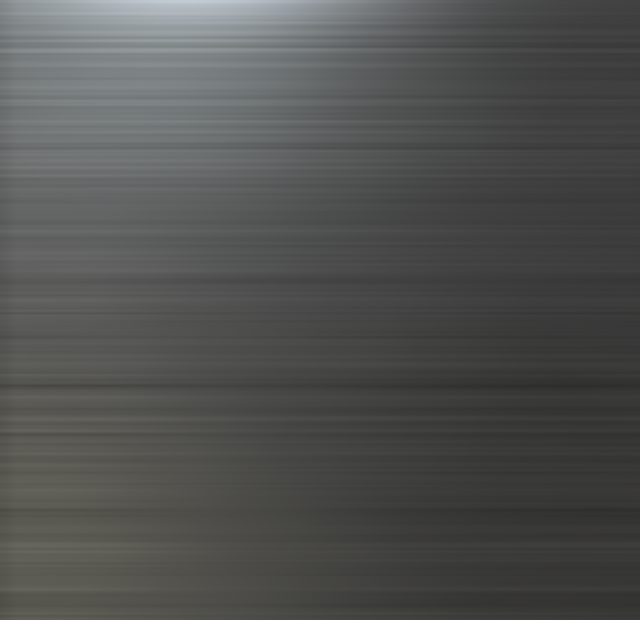
Reproduce this texture procedurally as a Shadertoy shader.

```glsl
float hash(float n, float seed) {
    return fract(sin(n * 127.1 + seed * 311.7) * 4375.85);
}

// Stretched cellular noise: one long scratch per row, fading along x
float scratches(vec2 uv, float rows, float seed) {
    float y = uv.y * rows;
    float sum = 0.0;
    for (int i = -1; i <= 1; i++) {
        float id = floor(y) + float(i);
        float dist = abs(y - id - hash(id, seed));
        float tone = hash(id, seed + 1.0) * 2.0 - 1.0;
        float phase = 6.283 * hash(id, seed + 2.0);
        float fade = 0.7 + 0.3 * sin(uv.x * (3.0 + 6.0 * hash(id, seed + 3.0)) + phase);
        sum += tone * fade * smoothstep(1.0, 0.0, dist);
    }
    return sum;
}

// Soft elliptical reflection
float glow(vec2 uv, vec2 center, vec2 radius) {
    vec2 d = (uv - center) / radius;
    return exp(-dot(d, d));
}

// Slow cloudiness from warped sines
float clouds(vec2 p) {
    float sum = 0.0;
    float amp = 0.5;
    for (int i = 0; i < 4; i++) {
        sum += amp * sin(p.x + 1.3 * sin(p.y)) * sin(p.y + 1.1 * sin(p.x * 0.8));
        p = mat2(1.4, 1.0, -1.0, 1.4) * p + 2.3;
        amp *= 0.55;
    }
    return sum;
}

void mainImage(out vec4 fragColor, in vec2 fragCoord) {
    vec2 uv = fragCoord / iResolution.xy;

    // Broad lighting: bright upper left, dark right side
    float light = mix(0.325, 0.215, smoothstep(0.0, 0.95, uv.x));
    light += 0.055 * smoothstep(0.3, 0.85, uv.y) * (1.0 - 0.5 * uv.x);
    float sheen = glow(uv, vec2(0.26, 0.98), vec2(0.36, 0.27));
    float rim = glow(uv, vec2(0.33, 1.02), vec2(0.3, 0.07));
    float warmth = glow(uv, vec2(0.02, 0.1), vec2(0.3, 0.3));
    light += 0.18 * sheen + 0.25 * rim + 0.035 * warmth;
    light -= 0.025 * smoothstep(0.03, 0.0, uv.x);
    light += 0.012 * clouds(uv * vec2(5.0, 6.0));

    // Brushed grain, calmer in the lower middle
    float grain = 0.085 * scratches(uv, 230.0, 1.0)
                + 0.065 * scratches(uv, 115.0, 7.0)
                + 0.03 * scratches(uv, 38.0, 13.0);
    grain *= 1.0 - 0.6 * glow(uv, vec2(0.38, 0.1), vec2(0.16, 0.35));
    light *= 1.0 + grain;

    // Cool reflections, warm shadows
    vec3 tint = mix(vec3(1.01, 1.005, 0.965), vec3(1.0), smoothstep(0.1, 0.6, uv.y));
    tint = mix(tint, vec3(0.965, 1.01, 1.02), clamp(sheen * 1.4, 0.0, 1.0));
    tint = mix(tint, vec3(0.96, 1.0, 1.045), clamp(rim, 0.0, 1.0));
    tint = mix(tint, vec3(1.02, 1.01, 0.91), warmth * 0.8);

    fragColor = vec4(clamp(light * tint, 0.0, 1.0), 1.0);
}
```
